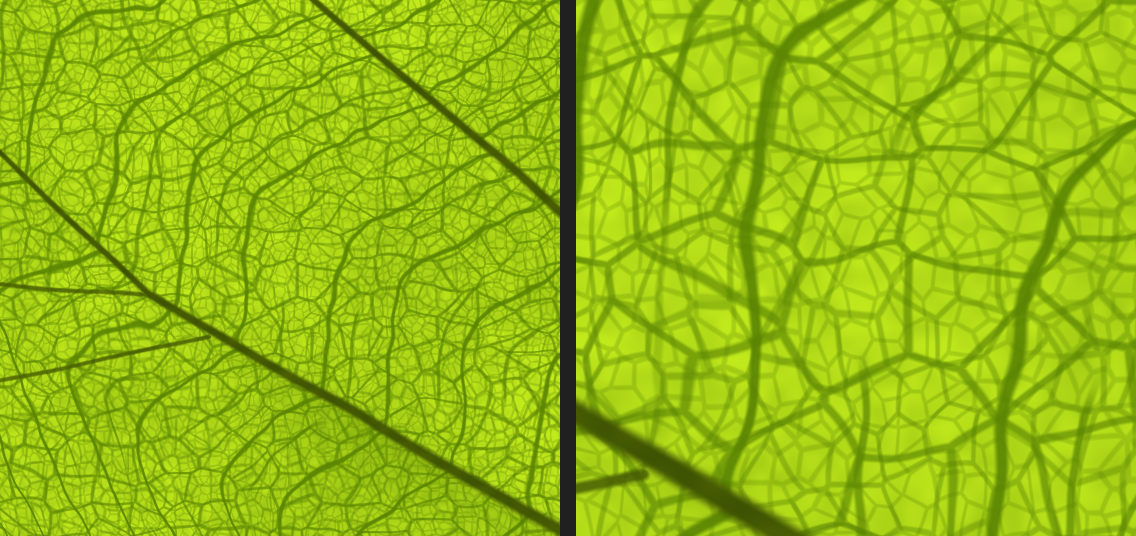
Left, the full canvas; right, a detail of the centre.
Reproduce this texture procedurally as a Shadertoy shader.

```glsl
// Backlit green leaf: thick ribs, curved side veins and a fine cellular vein net.
#define RIB_SPACING 0.136
#define RIB_WIDTH 0.0036
#define NET_COARSE vec2(15.0, 18.0)
#define NET_MEDIUM vec2(33.0, 29.0)
#define NET_FINE vec2(62.0, 54.0)
#define WOBBLE 0.022
#define BRIGHT_GREEN vec3(0.715, 0.875, 0.100)
#define VEIN_GREEN vec3(0.350, 0.515, 0.008)
#define RIB_BROWN vec3(0.265, 0.345, 0.010)

vec2 hash2(vec2 p) {
    vec3 q = fract(vec3(p.xyx) * vec3(0.1031, 0.1030, 0.0973));
    q += dot(q, q.yzx + 33.33);
    return fract((q.xx + q.yz) * q.zy);
}

float noise(vec2 p) {
    vec2 c = floor(p), f = fract(p);
    f = f * f * (3.0 - 2.0 * f);
    return mix(mix(hash2(c).x, hash2(c + vec2(1, 0)).x, f.x),
               mix(hash2(c + vec2(0, 1)).x, hash2(c + vec2(1, 1)).x, f.x), f.y);
}

vec2 noise2(vec2 p) {
    return vec2(noise(p), noise(p + 47.3)) - 0.5;
}

// Distance to the nearest border of irregular cells, in cell units
float cellEdge(vec2 p) {
    vec2 cell = floor(p), f = fract(p), nearest = vec2(0);
    float best = 9.0, edge = 9.0;
    for (int j = -1; j <= 1; j++)
    for (int i = -1; i <= 1; i++) {
        vec2 g = vec2(i, j), r = g + 0.08 + 0.84 * hash2(cell + g) - f;
        if (dot(r, r) < best) { best = dot(r, r); nearest = r; }
    }
    for (int j = -2; j <= 2; j++)
    for (int i = -2; i <= 2; i++) {
        vec2 g = vec2(i, j), r = g + 0.08 + 0.84 * hash2(cell + g) - f;
        vec2 gap = r - nearest;
        if (dot(gap, gap) > 1e-4) edge = min(edge, dot(0.5 * (r + nearest), normalize(gap)));
    }
    return edge;
}

float softRamp(float x) {
    return 0.5 * (x + sqrt(x * x + 0.004));
}

float segmentDistance(vec2 p, vec2 a, vec2 b) {
    vec2 d = b - a;
    return length(p - a - d * clamp(dot(p - a, d) / dot(d, d), 0.0, 1.0));
}

// Soft-edged line: 1 in the middle, 0 outside
float vein(float dist, float halfWidth) {
    return 1.0 - smoothstep(0.4 * halfWidth, 1.4 * halfWidth + 0.5 / iResolution.y, dist);
}

// Distance to repeated side veins with uneven spacing
float stripes(float phase, float seed) {
    float s = phase / RIB_SPACING + seed;
    float shift = 0.24 * (hash2(vec2(floor(s), seed * 31.0)).x - 0.5);
    return abs(fract(s) - 0.5 - shift) * RIB_SPACING;
}

float net(vec2 p, vec2 scale, float halfWidth) {
    float dist = cellEdge(p * scale) / (0.5 * (scale.x + scale.y));
    return vein(dist, halfWidth * (0.65 + 0.7 * noise(p * 11.0 + scale)));
}

void mainImage(out vec4 fragColor, in vec2 fragCoord) {
    vec2 uv = fragCoord / iResolution.y;
    vec2 p = uv + WOBBLE * noise2(uv * 9.0) + 0.4 * WOBBLE * noise2(uv * 27.0);
    vec2 ribP = uv + 0.007 * noise2(uv * 7.0);

    // Height above the two large ribs
    float bend = 0.37 * max(0.278 - ribP.x, 0.0);
    float mainRise = ribP.y - (0.45 - 0.575 * (ribP.x - 0.278) + bend);
    float upperRise = ribP.y - (0.803 - 0.86 * (ribP.x - 0.815));
    float rise = mainRise + p.y - ribP.y;

    // Side veins bend differently in each part of the blade
    float phase;
    if (upperRise > 0.0) phase = (p.x - 0.65 * upperRise) * 1.25;
    else if (mainRise > 0.0) phase = p.x - 0.08 * rise - 0.88 * softRamp(rise - 0.32);
    else phase = p.x - 0.85 * rise - 1.6 * softRamp(-rise - 0.28);
    float sideVeins = vein(stripes(phase, 0.2), RIB_WIDTH * (0.75 + 0.5 * noise(uv * 5.0)));
    float fade = smoothstep(0.34, 0.55, noise(uv * 6.0 + 8.0));
    float minorVeins = fade * vein(stripes(phase, 0.7), 0.7 * RIB_WIDTH);

    // Blade brightness with mottling and shade below the main rib
    float tone = 0.99 + 0.26 * (noise(uv * 4.0 + 3.0) - 0.5) + 0.20 * (noise(uv * 95.0) - 0.5);
    tone += 0.14 * (noise(uv * 38.0) - 0.5);
    float below = smoothstep(0.0, -0.02, mainRise) * exp(-5.0 * abs(mainRise));
    tone -= 0.30 * below * smoothstep(0.3, 0.65, uv.x);
    tone *= 1.0 - 0.12 * exp(-25.0 * abs(mainRise));

    // Vein net, from fine to coarse
    tone *= 1.0 - 0.27 * net(p, NET_FINE, 0.0015);
    tone *= 1.0 - 0.42 * net(p + 3.7, NET_MEDIUM, 0.0019);
    tone *= 1.0 - 0.64 * net(p + 9.1, NET_COARSE, 0.0025);
    tone *= 1.0 - 0.70 * minorVeins;
    tone *= 1.0 - 0.90 * sideVeins;
    vec3 color = mix(VEIN_GREEN, BRIGHT_GREEN, clamp(tone, 0.0, 1.12));

    // Large ribs, widening toward the right, and two branches at the left
    float ribs = vein(0.84 * abs(mainRise), 0.0052 + 0.006 * uv.x);
    ribs = max(ribs, vein(0.758 * abs(upperRise), 0.002 + 0.0065 * uv.x));
    float branches = vein(segmentDistance(ribP, vec2(-0.02, 0.472), vec2(0.28, 0.448)), 0.0037);
    branches = max(branches, vein(segmentDistance(ribP, vec2(-0.02, 0.284), vec2(0.39, 0.372)), 0.0037));
    ribs = max(ribs, 0.8 * branches);
    color = mix(color, RIB_BROWN + 0.05 * (noise(uv * 60.0) - 0.5) * vec3(1, 1, 0), ribs);
    fragColor = vec4(color, 1.0);
}
```
